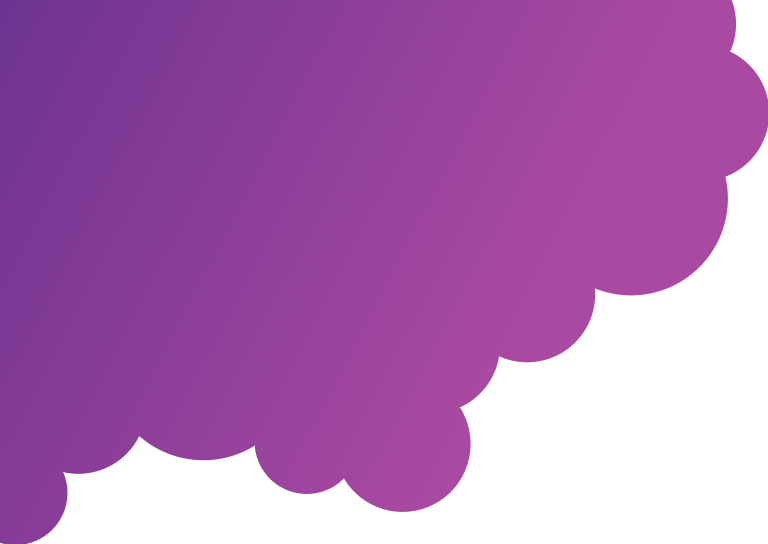
Reproduce this background procedurally as a Shadertoy shader.

```glsl
// Purple diagonal gradient cloud with a scalloped edge on a white page.

const vec3 PAGE = vec3(1.0);
const vec3 VIOLET = vec3(0.428, 0.200, 0.567);
const vec3 MAGENTA = vec3(0.663, 0.286, 0.632);

// Lobes along the rim: centre xy and radius, in canvas heights.
const int LOBES = 11;
const vec3 RIM[LOBES] = vec3[LOBES](
    vec3(-0.200, 0.094, 0.000),
    vec3(0.028, 0.094, 0.096),
    vec3(0.144, 0.254, 0.125),
    vec3(0.374, 0.333, 0.179),
    vec3(0.564, 0.188, 0.096),
    vec3(0.740, 0.184, 0.125),
    vec3(0.794, 0.365, 0.125),
    vec3(0.969, 0.459, 0.125),
    vec3(1.160, 0.635, 0.178),
    vec3(1.289, 0.792, 0.125),
    vec3(1.228, 0.956, 0.125));

float circleDistance(vec2 p, vec3 lobe) {
    return length(p - lobe.xy) - lobe.z;
}

// True when the segment from a to b passes directly beneath p.
bool segmentBeneath(vec2 p, vec2 a, vec2 b) {
    if ((a.x > p.x) == (b.x > p.x)) return false;
    return mix(a.y, b.y, (p.x - a.x) / (b.x - a.x)) < p.y;
}

// Coverage of the lobes joined with the body bounded by their centres.
float cloudCoverage(vec2 p, float pixel) {
    float d = circleDistance(p, RIM[0]);
    bool inBody = false;
    for (int i = 1; i < LOBES; i++) {
        d = min(d, circleDistance(p, RIM[i]));
        if (segmentBeneath(p, RIM[i - 1].xy, RIM[i].xy)) inBody = !inBody;
    }
    return inBody ? 1.0 : clamp(0.5 - d / pixel, 0.0, 1.0);
}

// Gradient running from the upper left corner towards the lower right.
vec3 cloudColor(vec2 p) {
    const vec2 direction = vec2(0.888, -0.460);
    const float span = 1.12;
    float t = dot(p - vec2(0.0, 1.0), direction) / span;
    return mix(VIOLET, MAGENTA, clamp(t, 0.0, 1.0));
}

void mainImage(out vec4 fragColor, in vec2 fragCoord) {
    vec2 p = fragCoord / iResolution.y;
    float coverage = cloudCoverage(p, 1.0 / iResolution.y);
    fragColor = vec4(mix(PAGE, cloudColor(p), coverage), 1.0);
}
```
